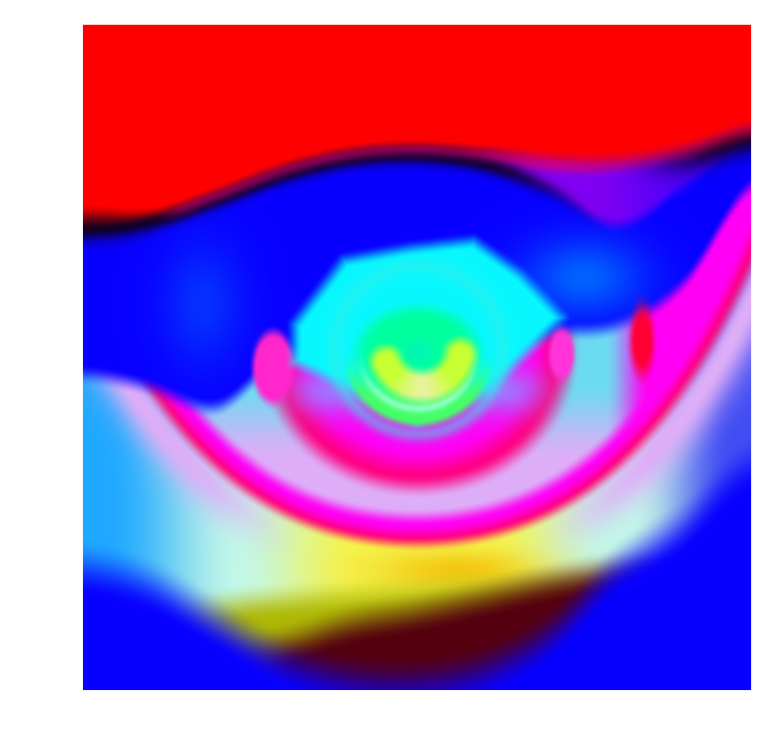
Give the GLSL for this background, as a Shadertoy shader.

```glsl
// Draws a soft, saturated abstract eye of nested bowls inside a white frame.

const vec3 WHITE   = vec3(1.0);
const vec3 BLUE    = vec3(0.03, 0.0, 1.0);
const vec3 AZURE   = vec3(0.0, 0.38, 1.0);
const vec3 CYAN    = vec3(0.03, 0.97, 1.0);
const vec3 MINT    = vec3(0.0, 1.0, 0.62);
const vec3 LIME    = vec3(0.27, 1.0, 0.4);
const vec3 YELLOW  = vec3(0.96, 0.96, 0.3);
const vec3 OLIVE   = vec3(0.68, 0.72, 0.02);
const vec3 MAROON  = vec3(0.33, 0.0, 0.06);
const vec3 MAGENTA = vec3(1.0, 0.0, 0.96);
const vec3 ROSE    = vec3(1.0, 0.0, 0.42);
const vec3 LILAC   = vec3(0.87, 0.68, 0.97);
const vec3 PALE    = vec3(0.76, 0.97, 0.91);
const vec3 PURPLE  = vec3(0.5, 0.0, 0.95);
const vec3 RED     = vec3(1.0, 0.0, 0.0);
const vec3 INK     = vec3(0.06, 0.0, 0.1);

// Smooth curve through eleven heights spaced evenly over 0..1.
float profile(float x, float h[11]) {
    float t = clamp(x, 0.0, 0.9999) * 10.0;
    int i = int(t);
    float f = fract(t);
    float a = h[max(i - 1, 0)], b = h[i], c = h[i + 1], d = h[min(i + 2, 10)];
    return b + 0.5 * f * (c - a + f * (2.0 * a - 5.0 * b + 4.0 * c - d
             + f * (3.0 * (b - c) + d - a)));
}

// Signed distance to the iris outline.
float irisDistance(vec2 p) {
    vec2 v[10] = vec2[10](vec2(.39, .647), vec2(.49, .665), vec2(.585, .676),
        vec2(.655, .626), vec2(.718, .56), vec2(.61, .451), vec2(.5, .40),
        vec2(.385, .459), vec2(.315, .492), vec2(.316, .55));
    float d = 1e3, s = 1.0;
    for (int i = 0, j = 9; i < 10; j = i, i++) {
        vec2 e = v[j] - v[i], w = p - v[i];
        vec2 b = w - e * clamp(dot(w, e) / dot(e, e), 0.0, 1.0);
        d = min(d, dot(b, b));
        bvec3 c = bvec3(p.y >= v[i].y, p.y < v[j].y, e.x * w.y > e.y * w.x);
        if (all(c) || all(not(c))) s = -s;
    }
    return s * sqrt(d);
}

float above(float d, float blur) { return smoothstep(-blur, blur, d); }

// Soft elliptical glow, one at its centre.
float glow(vec2 p, vec2 center, vec2 radius) {
    vec2 q = (p - center) / radius;
    return exp(-dot(q, q));
}

// Pale wash under the bowl, over a blue and maroon floor.
vec3 lowerWash(vec2 p) {
    vec3 c = mix(vec3(0.12, 0.66, 1.0), PALE, smoothstep(0.03, 0.24, p.x));
    c = mix(c, YELLOW, smoothstep(0.22, 0.42, p.x));
    c = mix(c, PALE, smoothstep(0.6, 0.79, p.x));
    c = mix(c, vec3(0.25, 0.3, 0.95), smoothstep(0.82, 0.97, p.x));
    c = mix(c, vec3(0.95, 0.75, 0.03), 0.85 * glow(p, vec2(.56, .18), vec2(.12, .03)));
    float oliveEdge = 0.115 + 0.07 * p.x;
    c = mix(c, OLIVE, above(oliveEdge - p.y, 0.03) * smoothstep(0.1, 0.25, p.x)
            * (1.0 - smoothstep(0.75, 0.82, p.x)));
    float maroonTop = profile(p.x, float[11](.05, .05, .055, .07, .1, .118, .14, .163, .18, .18, .18));
    c = mix(c, MAROON, above(maroonTop - p.y, 0.035) * smoothstep(0.18, 0.32, p.x));
    float floorTop = profile(p.x, float[11](.185, .16, .105, .045, .015, .01, .03, .085, .185, .25, .34));
    return mix(c, BLUE, above(floorTop - p.y, 0.045));
}

// Magenta bowl with a pale inner band.
vec3 addBowl(vec3 c, vec2 p) {
    float x = p.x - 0.5, x2 = x * x;
    float slope = x * (2.1 + 10.0 * x2);
    float d = (p.y - 0.219 - x2 * (1.05 + 2.5 * x2)) / sqrt(1.0 + slope * slope);
    float side = smoothstep(0.16, 0.36, abs(x));
    c = mix(c, LILAC, side * exp(-pow((d + 0.022) / 0.032, 2.0)));
    c = mix(c, mix(ROSE, MAGENTA, smoothstep(0.0, 0.03, d)), above(d, 0.012));
    vec3 band = mix(LILAC, vec3(0.42, 0.86, 0.95), smoothstep(0.34, 0.47, p.y));
    c = mix(c, band, above(d - 0.041, 0.014) * (1.0 - smoothstep(0.78, 0.85, p.x)));
    float r = length((p - vec2(0.502, 0.51)) / vec2(0.225, 0.205));
    vec3 inner = mix(MAGENTA, ROSE, 0.85 * smoothstep(0.72, 0.95, r));
    inner = mix(inner, vec3(0.55, 0.55, 1.0), 0.8 * glow(vec2(abs(x), p.y), vec2(.13, .45), vec2(.06, .035)));
    return mix(c, inner, above(1.0 - r, 0.09));
}

// Blue eye field between the lid and the bowl.
vec3 addField(vec3 c, vec2 p) {
    float low = profile(p.x, float[11](.474, .455, .425, .50, .5, .5, .5, .535, .547, .612, .757));
    vec3 field = mix(BLUE, AZURE, 0.5 * glow(p, vec2(.18, .58), vec2(.06, .09)));
    field = mix(field, AZURE, glow(p, vec2(.75, .62), vec2(.09, .06)));
    c = mix(c, field, above(p.y - low, 0.017));
    c = mix(c, vec3(1.0, 0.15, 0.8), smoothstep(0.3, 0.6, glow(p, vec2(.285, .485), vec2(.034, .06))));
    c = mix(c, vec3(1.0, 0.2, 0.85), smoothstep(0.3, 0.7, glow(p, vec2(.716, .505), vec2(.022, .045))));
    return mix(c, vec3(1.0, 0.0, 0.2), smoothstep(0.2, 0.8, glow(p, vec2(.837, .525), vec2(.02, .06))));
}

// Cyan iris, green pupil and glowing crescent.
vec3 addIris(vec3 c, vec2 p) {
    c = mix(c, CYAN, above(-irisDistance(p), 0.014));
    vec2 q = p - vec2(0.502, 0.511);
    float r = length(q), under = smoothstep(0.0, -0.08, q.y);
    c = mix(c, vec3(0.2, 0.93, 0.9), 0.5 * exp(-pow((r - 0.126) / 0.012, 2.0)));
    c = mix(c, LIME, above(0.113 - r, 0.008) * under);
    c = mix(c, MINT, above(1.0 - length((q + vec2(0.0, 0.005)) / vec2(.09, .068)), 0.22));
    c = mix(c, vec3(0.6, 1.0, 0.85), 0.8 * under * exp(-pow((r - 0.088) / 0.006, 2.0)));
    vec2 k = p - vec2(0.508, 0.514);
    float angle = clamp(atan(k.x, -k.y), -1.2, 1.4);
    float crescent = length(k - 0.058 * vec2(sin(angle), -cos(angle)));
    vec3 light = mix(vec3(0.91, 0.95, 0.6), vec3(0.78, 1.0, 0.2), smoothstep(0.0, 0.9, abs(angle)));
    c = mix(c, light, above(0.022 - crescent, 0.011));
    return mix(c, vec3(0.0, 0.94, 0.75), 0.7 * glow(p, vec2(.502, .507), vec2(.018)));
}

// Dark lid line, violet corner and red field above.
vec3 addLid(vec3 c, vec2 p) {
    float lid = profile(p.x, float[11](.695, .703, .736, .773, .797, .803, .79, .752, .699, .757, .825));
    float top = profile(p.x, float[11](.705, .709, .743, .781, .805, .812, .804, .788, .786, .803, .834));
    float corner = smoothstep(0.55, 0.7, p.x);
    vec3 violet = mix(PURPLE, vec3(0.25, 0.0, 1.0), smoothstep(0.75, 0.95, p.x));
    c = mix(c, mix(INK, violet, corner), above(p.y - lid, 0.014));
    c = mix(c, INK, 0.8 * exp(-pow((p.y - lid) / 0.013, 2.0)) * (1.0 - smoothstep(0.6, 0.8, p.x)));
    float ends = 1.0 - smoothstep(0.0, 0.13, p.x) + smoothstep(0.8, 0.97, p.x);
    c = mix(c, INK, 0.85 * ends * exp(-pow((p.y - top + 0.006) / 0.022, 2.0)));
    float rim = exp(-pow((p.y - top) / 0.009, 2.0)) * smoothstep(0.1, 0.16, p.x);
    c = mix(c, RED, above(p.y - top - 0.006, mix(0.011, 0.022, max(corner, ends))));
    return mix(c, vec3(0.85, 0.0, 0.5), 0.5 * rim * (1.0 - smoothstep(0.7, 0.85, p.x)));
}

void mainImage(out vec4 fragColor, in vec2 fragCoord) {
    vec2 size = vec2(0.870, 0.899);
    vec2 p = (fragCoord / iResolution.xy - vec2(0.108, 0.0675)) / size;
    vec3 c = addLid(addIris(addField(addBowl(lowerWash(p), p), p), p), p);
    vec2 edge = (0.5 - abs(p - 0.5)) * size * iResolution.xy;
    float panel = clamp(min(edge.x, edge.y) + 0.5, 0.0, 1.0);
    fragColor = vec4(mix(WHITE, c, panel), 1.0);
}
```
